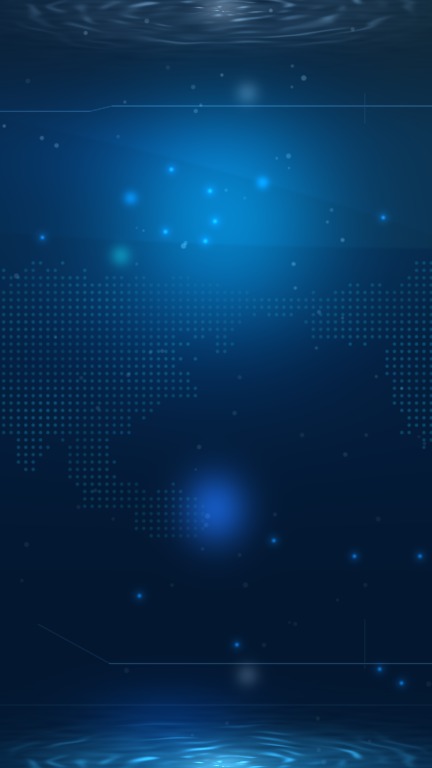
Give the GLSL for this background, as a WebGL 1 fragment shader.

```glsl
precision highp float;
// Deep blue technology backdrop: a cyan glow over a dotted world map, with rippling
// water rings at top and bottom, thin frame lines and drifting sparks.
// Gradients and gaussians make the light; hashes and gradient noise break up the rest.
uniform vec2 u_resolution;

vec2 hash2(vec2 p) {
  p = vec2(dot(p, vec2(127.1, 311.7)), dot(p, vec2(269.5, 183.3)));
  return fract(sin(p) * 43758.5);
}

float gradientNoise(vec2 p) {
  vec2 i = floor(p), f = fract(p), u = f * f * (3.0 - 2.0 * f), e = vec2(1.0, 0.0);
  float a = dot(hash2(i) * 2.0 - 1.0, f);
  float b = dot(hash2(i + e.xy) * 2.0 - 1.0, f - e.xy);
  float c = dot(hash2(i + e.yx) * 2.0 - 1.0, f - e.yx);
  float d = dot(hash2(i + e.xx) * 2.0 - 1.0, f - e.xx);
  return mix(mix(a, b, u.x), mix(c, d, u.x), u.y);
}

float glow(vec2 p, vec2 center, vec2 radius) {
  vec2 d = (p - center) / radius;
  return exp(-dot(d, d));
}

float blob(vec2 p, vec2 center, vec2 radius) {
  return 1.0 - length((p - center) / radius);
}

float line(vec2 p, vec2 a, vec2 b, float pixel) {
  vec2 d = b - a;
  float t = clamp(dot(p - a, d) / dot(d, d), 0.0, 1.0);
  return 1.0 - smoothstep(0.0003, 0.0003 + pixel, length(p - a - d * t));
}

// Positive on land, with a ragged coast
float land(vec2 p) {
  float d = blob(p, vec2(0.06, 0.535), vec2(0.18, 0.115));
  d = max(d, blob(p, vec2(0.22, 0.6), vec2(0.12, 0.04)));
  d = max(d, blob(p, vec2(0.36, 0.602), vec2(0.06, 0.012)));
  d = max(d, blob(p, vec2(0.49, 0.59), vec2(0.1, 0.038)));
  d = max(d, blob(p, vec2(0.565, 0.54), vec2(0.06, 0.125)));
  d = max(d, blob(p, vec2(0.036, 0.42), vec2(0.02, 0.035)));
  d = max(d, blob(p, vec2(0.12, 0.4), vec2(0.03, 0.06)));
  d = max(d, blob(p, vec2(0.15, 0.355), vec2(0.045, 0.02)));
  d = max(d, blob(p, vec2(0.222, 0.33), vec2(0.05, 0.035)));
  d = max(d, blob(p, vec2(0.29, 0.55), vec2(0.017, 0.015)));
  d = max(d, blob(p, vec2(0.237, 0.498), vec2(0.02)));
  return d + 0.45 * gradientNoise(p * 60.0);
}

// Flattened concentric rings, broken into arcs of varying brightness
float ripples(vec2 p, vec2 center) {
  vec2 e = (p - center) * vec2(1.0, 5.0);
  float r = length(e) + 0.0001;
  float wave = r * 30.0 + 1.1 * gradientNoise(e * 10.0) + 0.5 * gradientNoise(e * 23.0);
  float arcs = gradientNoise(e / r * 2.6 + floor(wave) * 7.3);
  float crest = pow(0.5 - 0.5 * cos(6.2832 * wave), 2.0);
  float streaks = 0.5 + gradientNoise(p * vec2(22.0, 200.0));
  float rings = crest * smoothstep(-0.15, 0.5, arcs) + 0.15;
  return rings * (1.0 - smoothstep(0.12, 0.34, r)) + 0.3 * streaks * exp(-r * r * 13.0);
}

void main() {
  vec2 p = gl_FragCoord.xy / u_resolution.y;
  p.x *= 0.5625 * u_resolution.y / u_resolution.x;
  float pixel = 1.0 / u_resolution.y;

  // Vertical gradient and main lights
  vec3 color = mix(vec3(0.012, 0.095, 0.2), vec3(0.015, 0.115, 0.235), smoothstep(0.2, 0.5, p.y));
  color = mix(color, vec3(0.025, 0.165, 0.3), smoothstep(0.5, 0.7, p.y));
  color = mix(color, vec3(0.035, 0.12, 0.21), smoothstep(0.8, 0.97, p.y));
  color = mix(color, vec3(0.02, 0.5, 0.74), 0.95 * glow(p, vec2(0.293, 0.717), vec2(0.14, 0.135)));
  color += vec3(0.0, 0.05, 0.12) * glow(p, vec2(0.25, 0.6), vec2(0.23, 0.14));
  color += vec3(0.0, 0.04, 0.1) * glow(p, vec2(0.18, 0.8), vec2(0.2, 0.07));
  color += vec3(0.07, 0.25, 0.55) * glow(p, vec2(0.28, 0.337), vec2(0.042, 0.046));
  color += vec3(0.0, 0.08, 0.2) * glow(p, vec2(0.22, 0.06), vec2(0.1, 0.045));

  // Two broad curved sheets
  float upperArc = 0.845 - 0.2 * p.x - 0.12 * p.x * p.x;
  float lowerArc = 0.697 - 0.07 * p.x + 0.06 * p.x * p.x;
  float sheet = smoothstep(-0.003, 0.003, p.y - lowerArc);
  color *= 1.0 + 0.06 * sheet - 0.05 * smoothstep(-0.003, 0.003, upperArc - p.y);
  color += vec3(0.015, 0.02, 0.0) * sheet * smoothstep(0.35, 0.56, p.x);

  // Dotted map
  vec2 cell = floor(p / 0.0096);
  vec2 middle = (cell + 0.5) * 0.0096;
  float dots = 1.0 - smoothstep(0.0008, 0.0022 + pixel, length(p - middle));
  float mapFade = (smoothstep(0.25, 0.5, p.y) * 0.18 + 0.25) * (1.0 + 0.7 * gradientNoise(middle * 14.0));
  color = mix(color, vec3(0.06, 0.46, 0.62), dots * step(0.0, land(middle)) * mapFade);

  // Water rings
  color += vec3(0.23, 0.29, 0.33) * ripples(p, vec2(0.289, 0.987));
  color += vec3(0.14, 0.44, 0.56) * ripples(p, vec2(0.289, 0.004));
  color += vec3(0.03, 0.16, 0.22) * glow(p, vec2(0.289, 0.0), vec2(0.24, 0.035));
  color += vec3(0.2, 0.3, 0.3) * glow(p, vec2(0.289, 0.0), vec2(0.05, 0.02));
  color += vec3(0.2) * glow(p, vec2(0.289, 0.99), vec2(0.03, 0.02));

  // Thin frame lines
  float frame = line(p, vec2(0.0, 0.855), vec2(0.117, 0.855), pixel);
  frame = max(frame, line(p, vec2(0.117, 0.855), vec2(0.146, 0.862), pixel) * 0.6);
  frame = max(frame, line(p, vec2(0.146, 0.862), vec2(0.57, 0.862), pixel));
  frame = max(frame, line(p, vec2(0.05, 0.187), vec2(0.143, 0.136), pixel) * 0.4);
  frame = max(frame, line(p, vec2(0.143, 0.136), vec2(0.57, 0.136), pixel) * 1.2);
  frame = max(frame, line(p, vec2(0.475, 0.84), vec2(0.475, 0.878), pixel) * 0.3);
  frame = max(frame, line(p, vec2(0.475, 0.13), vec2(0.475, 0.193), pixel) * 0.3);
  frame = max(frame, line(p, vec2(0.0, 0.082), vec2(0.57, 0.082), pixel) * 0.25);
  color += vec3(0.08, 0.13, 0.16) * frame;

  // Pale specks and glowing blue sparks
  for (int i = 0; i < 80; i++) {
    vec2 h = hash2(vec2(float(i), 3.7)), k = hash2(vec2(float(i), 9.1));
    float disc = 1.0 - smoothstep(0.0, 0.0015 + pixel, length(p - h * vec2(0.5625, 1.0)) - 0.002 * k.x);
    color += vec3(0.3, 0.34, 0.36) * disc * (0.15 + 0.4 * k.y * smoothstep(0.2, 0.8, h.y));
  }
  for (int i = 0; i < 14; i++) {
    vec2 h = hash2(vec2(float(i), 21.3));
    vec2 c = vec2(h.x * 0.56, mod(float(i), 2.0) < 0.5 ? 0.68 + 0.12 * h.y : 0.1 + 0.2 * h.y);
    color += vec3(0.02, 0.28, 0.5) * (glow(p, c, vec2(0.0025)) + 0.3 * glow(p, c, vec2(0.008)));
  }
  color += vec3(0.02, 0.24, 0.2) * glow(p, vec2(0.157, 0.667), vec2(0.013));
  color += vec3(0.0, 0.2, 0.34) * glow(p, vec2(0.17, 0.742), vec2(0.009));
  color += vec3(0.0, 0.2, 0.34) * glow(p, vec2(0.342, 0.762), vec2(0.008));

  // Soft mirrored haze spots
  color += vec3(0.14, 0.16, 0.17) * glow(vec2(p.x, abs(p.y - 0.5)), vec2(0.322, 0.379), vec2(0.015));
  gl_FragColor = vec4(color, 1.0);
}
```
